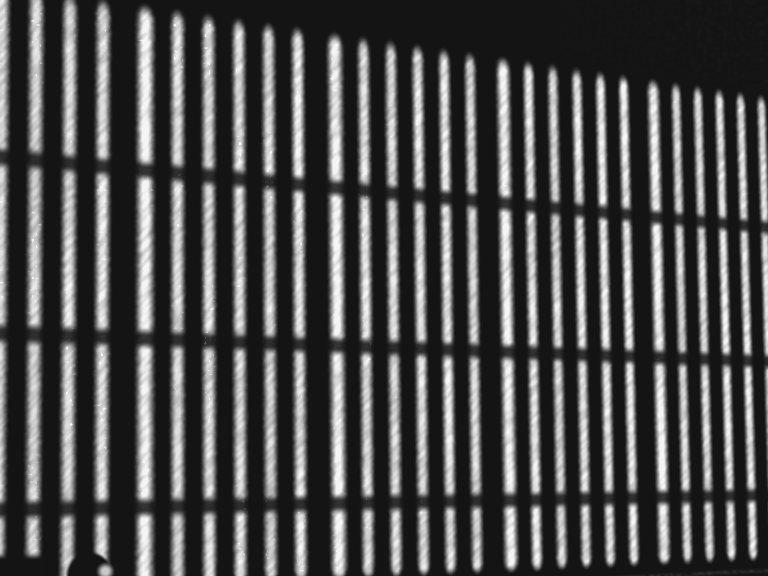
Reproduce this pattern procedurally as a WebGL 1 fragment shader.

```glsl
precision highp float;

uniform vec2 u_resolution;

const vec3 SHADOW = vec3(0.08);
const vec3 LIGHT = vec3(0.96);
const float BARS_PER_PANEL = 6.0;
const float BAR_STEP = 0.158;

float hash(vec2 p) {
  return fract(sin(dot(p, vec2(127.1, 311.7))) * 4375.85);
}

vec2 gradient(vec2 cell) {
  float angle = 6.2832 * hash(cell);
  return vec2(cos(angle), sin(angle));
}

float gradientNoise(vec2 p) {
  vec2 i = floor(p);
  vec2 f = p - i;
  vec2 w = f * f * f * (f * (f * 6.0 - 15.0) + 10.0);
  vec2 e = vec2(1.0, 0.0);
  float a = dot(gradient(i), f);
  float b = dot(gradient(i + e), f - e);
  float c = dot(gradient(i + e.yx), f - e.yx);
  float d = dot(gradient(i + 1.0), f - 1.0);
  return mix(mix(a, b, w.x), mix(c, d, w.x), w.y);
}

// Panel coordinate: one unit per panel, shrinking to the right.
float panelCoord(vec2 p) {
  float lean = (p.x - 0.295) * (p.y - 0.174) * 0.0274;
  float d = p.x - lean - 0.2535;
  return d / (0.3513 - 0.065 * d);
}

// Row coordinate: whole numbers lie on the converging cross rails.
float rowCoord(vec2 p) {
  return (p.y - 0.2726 - 0.092 * p.x) / (0.3064 - 0.0555 * p.x);
}

// Soft light through one slit; the first slit of a panel is wider.
float slitLight(float panel, float row, float grain) {
  float f = fract(panel);
  float slot = floor(f / BAR_STEP + 0.5);
  float isNext = step(BARS_PER_PANEL - 0.5, slot);
  float offset = f - mix(slot * BAR_STEP, 1.0, isNext);
  slot *= 1.0 - isNext;
  float isFirst = 1.0 - step(0.5, slot);
  float halfWidth = mix(0.049, 0.059, isFirst);
  float across = abs(offset + 0.003 * isFirst + 0.004 * grain) / halfWidth;
  float id = floor(panel + 0.1) * BARS_PER_PANEL + slot;
  float level = mix(0.86 + 0.1 * hash(vec2(id, 3.0)), 1.0, isFirst);

  // Rounded, blurred ends
  float curve = 0.05 * across * across;
  float ends = smoothstep(-1.0, -0.9, row - curve)
             * (1.0 - smoothstep(2.43, 2.5, row + curve));
  return level * ends * (1.0 - smoothstep(0.1, 1.0, across));
}

float railShade(float row) {
  float d = abs(row - clamp(floor(row + 0.5), 0.0, 2.0));
  return mix(0.13, 1.0, smoothstep(0.015, 0.075, d));
}

// Diagonal scratches and broad patches on the lit surface.
float surfaceWear(vec2 p) {
  float scratches = gradientNoise(vec2((p.x + p.y) * 85.0, (p.x - p.y) * 22.0));
  float patches = gradientNoise(p * vec2(9.0, 5.0) + 4.0);
  return 0.97 + 0.24 * scratches + 0.12 * patches;
}

float speckle(vec2 p) {
  float grain = gradientNoise(p * 150.0);
  float zone = smoothstep(-0.1, 0.3, gradientNoise(p * vec2(10.0, 7.0) + 17.0));
  float fade = 1.0 - smoothstep(0.35, 0.85, p.x);
  return smoothstep(0.3, 0.55, grain) * zone * mix(0.25, 1.0, fade);
}

float disc(vec2 p, vec2 center, float radius, float blur) {
  return 1.0 - smoothstep(radius - blur, radius + blur, length(p - center));
}

void main() {
  vec2 p = gl_FragCoord.xy / u_resolution.y;
  p.y = 1.0 - p.y;

  float panel = panelCoord(p);
  float row = rowCoord(p);
  float grain = gradientNoise(p * 110.0);

  float slit = slitLight(panel, row, grain);
  float light = slit * railShade(row);
  light *= surfaceWear(p);
  light += 0.35 * slit * speckle(p);

  // Dim ledge below the slits on the far side
  float ledge = 1.0 - smoothstep(0.0, 0.025, abs(row - 2.56));
  light += 0.12 * ledge * smoothstep(0.65, 1.0, p.x) * (0.6 + grain);

  // Dark foreground at the lower left with one glint
  float ground = smoothstep(0.957, 0.973, p.y) * (1.0 - smoothstep(0.07, 0.09, p.x));
  float knob = disc(p, vec2(0.156, 1.0), 0.04, 0.004);
  light *= 1.0 - max(ground, knob);
  light += 0.8 * disc(p, vec2(0.183, 0.992), 0.011, 0.007);

  // Faint grain in the dark wall above the far panels
  float wall = smoothstep(0.9, 1.3, p.x) * (1.0 - smoothstep(-1.1, -1.0, row));
  light += 0.025 * wall * max(grain, 0.0);

  gl_FragColor = vec4(mix(SHADOW, LIGHT, clamp(light, 0.0, 1.0)), 1.0);
}
```
